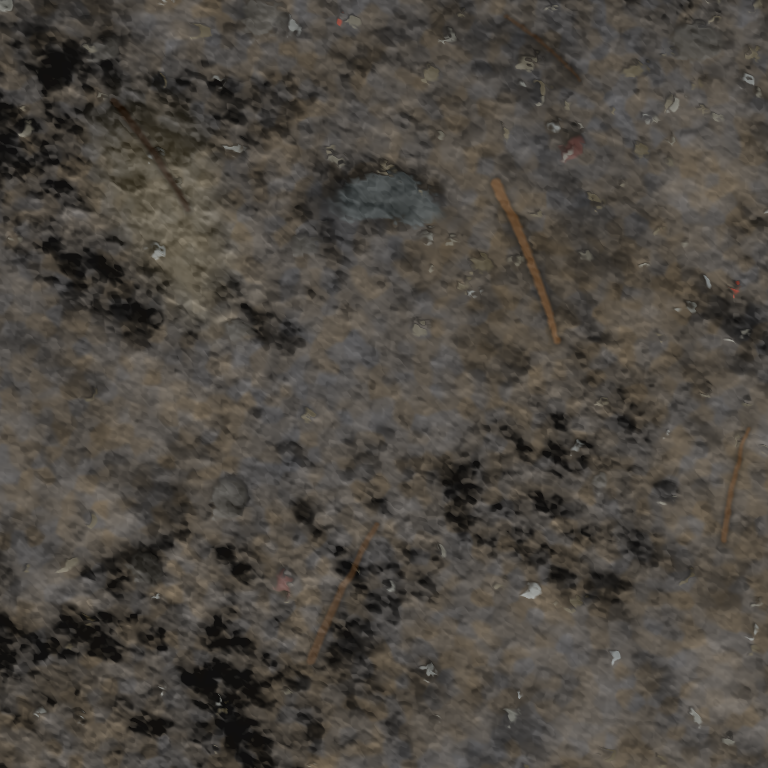
Give the GLSL for this texture, as a WebGL 2 fragment shader.

```glsl
#version 300 es
precision highp float;
// Damp trodden soil: smooth mud, dark crumbly hollows, pale chips, stones and twigs.
// Soft cellular noise in several sizes gives tone and relief; chips and stones are
// ragged ellipses scattered over a jittered grid, and twigs are bent tapered segments.
uniform vec2 u_resolution;
out vec4 fragColor;

vec3 hash3(vec2 cell) {
    vec3 q = fract(cell.xyx * vec3(0.1031, 0.1030, 0.0973));
    q += dot(q, q.yxz + 33.33);
    return fract((q.xxy + q.yzz) * q.zyx);
}

mat2 rotation(float angle) {
    float c = cos(angle), s = sin(angle);
    return mat2(c, s, -s, c);
}

// Blended random cell values, about -0.5 to 0.5
float softCells(vec2 p) {
    vec2 cell = floor(p), f = p - cell;
    float sum = 0.0, total = 0.0;
    for (int y = -1; y <= 1; y++)
    for (int x = -1; x <= 1; x++) {
        vec2 o = vec2(x, y);
        vec3 h = hash3(cell + o);
        vec2 d = o + h.xy - f;
        float w = exp(-7.0 * dot(d, d));
        sum += w * (h.z - 0.5);
        total += w;
    }
    return sum / total;
}

// Crumbs drawn out a little along the falling diagonal
float crumbHeight(vec2 p) {
    vec2 q = rotation(0.6) * p * vec2(18.0, 27.0);
    float height = 0.0, amplitude = 0.5;
    for (int i = 0; i < 4; i++) {
        height += amplitude * softCells(q + 17.0 * float(i));
        q = rotation(0.25) * q * 1.85;
        amplitude *= 0.76;
    }
    return height;
}

float ellipseDistance(vec2 p, vec2 radii) {
    return (length(p / radii) - 1.0) * min(radii.x, radii.y);
}

float cover(float dist, float blur) {
    return 1.0 - smoothstep(-blur, blur, dist);
}

// Scattered ellipses: x is coverage, y a random tint; gain crowds the upper right
vec2 scatter(vec2 p, float scale, float density, float gain, float blur) {
    vec2 q = p * scale, cell = floor(q);
    vec2 result = vec2(0.0);
    for (int y = -1; y <= 1; y++)
    for (int x = -1; x <= 1; x++) {
        vec2 id = cell + vec2(x, y);
        vec3 place = hash3(id + 41.0), form = hash3(id + 97.0);
        vec2 centre = id + place.xy;
        float crowd = smoothstep(0.9, 1.8, (centre.x + centre.y) / scale);
        float size = mix(0.13, 0.38, form.y * form.y);
        vec2 d = rotation(form.x * 6.283) * (q - centre);
        float mask = cover(ellipseDistance(d, size * vec2(1.2, 0.85)), blur * scale);
        mask *= step(place.z, density + gain * crowd);
        if (mask > result.x) result = vec2(mask, form.z);
    }
    return result;
}

float twigDistance(vec2 p, vec2 centre, float angle, float halfLength, float width) {
    vec2 d = rotation(-angle) * (p - centre);
    float along = clamp(d.x / halfLength, -1.0, 1.0);
    d.y += 0.004 * along * along;
    return length(d - vec2(along * halfLength, 0.0)) - width * (1.0 - 0.25 * along);
}

void main() {
    vec2 p = gl_FragCoord.xy / u_resolution.y;

    // Ground: broad zones, hollows and lit crumbs
    float broad = softCells(p * 3.3 + 5.0);
    float mid = softCells(p * 9.0 + 2.0 * broad + 23.0);
    vec2 fromHollow = p - vec2(0.36, 0.32);
    float rough = smoothstep(-0.25, 0.3, 0.35 * exp(-9.0 * dot(fromHollow, fromHollow)) - broad - 0.06);
    float height = crumbHeight(p);
    float relief = height - crumbHeight(p + vec2(-0.002, 0.005));
    float grain = mix(0.13, 0.27, rough) * height + mix(0.17, 0.32, rough) * relief;
    float tone = 0.298 + 0.09 * broad + 0.10 * mid - 0.05 * (rough - 0.5) + grain;
    tone -= 0.11 * smoothstep(0.03, 0.27, -height - 0.3 * mid) * mix(0.3, 1.0, rough);
    tone = clamp(tone, 0.06, 0.50);
    float warmth = 0.5 * softCells(p * 6.0 + 61.0) + softCells(p * 52.0 + 13.0);
    vec3 color = tone * (vec3(1.0, 0.935, 0.855) + warmth * vec3(0.09, 0.0, -0.14));

    // Worn pale clay
    vec2 clay = rotation(-0.35) * (p - vec2(0.23, 0.72)) + vec2(0.07 * mid, 0.06 * height);
    float clayMask = cover(ellipseDistance(clay, vec2(0.075, 0.13)), 0.04);
    color = mix(color, vec3(0.40, 0.37, 0.30) + grain, 0.7 * clayMask);

    // Half-buried slate with a dark lip above it
    vec2 ragged = p + 0.035 * vec2(height, relief);
    vec2 slate = rotation(0.12) * (ragged - vec2(0.51, 0.745)) + vec2(0.0, 0.03 * mid);
    slate.y += 0.25 * abs(slate.x);
    color *= 1.0 - 0.6 * cover(ellipseDistance(slate - vec2(-0.01, 0.015), vec2(0.09, 0.036)), 0.018);
    float slateMask = cover(ellipseDistance(slate, vec2(0.072, 0.031)), 0.005);
    color = mix(color, vec3(0.31, 0.33, 0.33) + 1.2 * grain, 0.85 * slateMask);

    // Stones, then small chips
    color *= 1.0 - 0.4 * scatter(ragged - vec2(0.0, 0.008), 11.0, 0.07, 0.0, 0.008).x;
    vec2 stone = scatter(ragged, 11.0, 0.07, 0.0, 0.004);
    vec3 stoneColor = mix(vec3(0.34, 0.33, 0.31), vec3(0.42, 0.29, 0.27), step(0.85, stone.y));
    color = mix(color, stoneColor + 1.3 * grain, 0.75 * stone.x);
    color *= 1.0 - 0.35 * scatter(ragged - vec2(-0.002, 0.004), 40.0, 0.05, 0.13, 0.004).x;
    vec2 chip = scatter(ragged, 40.0, 0.05, 0.13, 0.0025);
    vec3 chipColor = mix(vec3(0.40, 0.37, 0.30), vec3(0.60, 0.62, 0.62), chip.y * chip.y);
    chipColor = mix(chipColor, vec3(0.58, 0.27, 0.22), step(chip.y, 0.05));
    color = mix(color, chipColor + 1.2 * grain, 0.85 * chip.x);

    // Twigs, each with a thin shadow
    for (int i = 0; i < 5; i++) {
        float n = float(i);
        vec2 centre = fract(vec2(0.69, 0.66) + n * vec2(0.755, 0.57));
        float angle = mix(-1.2, 1.0, mod(n, 2.0)) + 0.12 * n;
        float dist = twigDistance(p + 0.15 * (ragged - p), centre, angle, 0.11 - 0.012 * n, 0.0052 - 0.0007 * n);
        color *= 1.0 - 0.3 * cover(dist - 0.003, 0.006);
        vec3 bark = mix(vec3(0.45, 0.33, 0.22), vec3(0.15, 0.12, 0.10), fract(n * 0.4));
        color = mix(color, bark + 0.8 * grain, 0.8 * cover(dist, 0.0025));
    }
    fragColor = vec4(color, 1.0);
}
```
